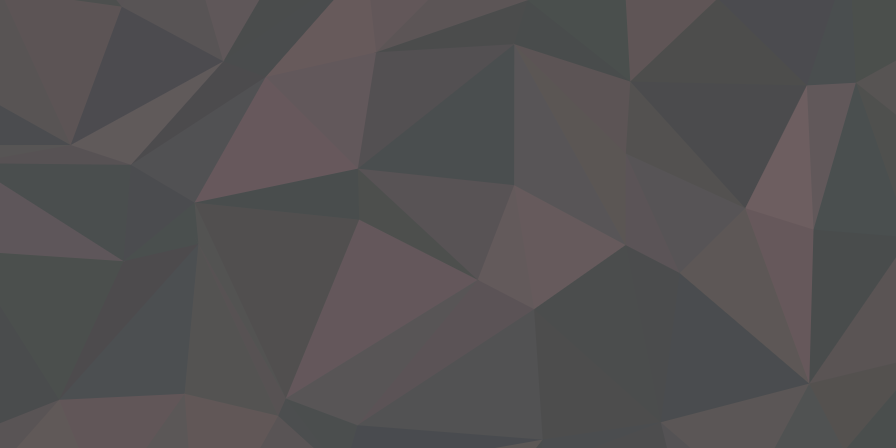
Write a WebGL 1 fragment shader that draws this background.

```glsl
precision highp float;

// Low-poly relief of flat triangular facets in slate grey and dusty rose.
// A turned grid of jittered vertices is split into triangles; each facet is
// tinted by how far its slope leans to the light, so steep slivers glow.

#define CELLS_HIGH 4.1
#define GRID_TURN 0.45
#define JITTER 0.98
#define RELIEF 0.42
#define LIGHT_DIR vec2(0.8, -0.6)
#define AMBIENT 0.07
#define DIFFUSE 0.85
#define HIGHLIGHT 1.1
#define TINT_SPREAD 0.018
#define SLATE vec3(0.293, 0.302, 0.303)
#define ROSE vec3(0.36, 0.17, 0.19)

uniform vec2 u_resolution;

vec3 hash3(vec2 p) {
  vec3 q = fract(p.xyx * vec3(0.1031, 0.1030, 0.0973));
  q += dot(q, q.yxz + 33.33);
  return fract((q.xxy + q.yzz) * q.zyx);
}

float cross2(vec2 a, vec2 b) {
  return a.x * b.y - a.y * b.x;
}

// Grid corner moved within its own unit box, with a random height in z.
vec3 meshVertex(vec2 id) {
  vec3 h = hash3(id + 71.0);
  return vec3(id + JITTER * (h.xy - 0.5), RELIEF * h.z);
}

float signedArea(vec3 a, vec3 b, vec3 c) {
  return cross2(b.xy - a.xy, c.xy - a.xy);
}

// Distance to the line from a to b, positive on its left.
float edgeDistance(vec2 p, vec2 a, vec2 b) {
  vec2 edge = b - a;
  return cross2(edge, p - a) / max(length(edge), 1e-4);
}

vec3 facetColor(vec3 a, vec3 b, vec3 c, vec3 rnd) {
  vec3 normal = normalize(cross(b - a, c - a) + vec3(0.0, 0.0, 1e-5));
  float lean = dot(normal.xy, LIGHT_DIR);
  float glow = max(lean, 0.0);
  float light = max(AMBIENT + DIFFUSE * lean, 0.0) + HIGHLIGHT * pow(glow, 5.0);
  return SLATE + ROSE * light + TINT_SPREAD * (rnd - 0.5);
}

// Facet colour weighted by its smoothed coverage of p; the weight is in w.
vec4 facet(vec2 p, float pixel, vec3 a, vec3 b, vec3 c, vec3 rnd) {
  float inside = min(edgeDistance(p, a.xy, b.xy),
                 min(edgeDistance(p, b.xy, c.xy), edgeDistance(p, c.xy, a.xy)));
  float coverage = clamp(inside / pixel + 0.5, 0.0, 1.0);
  return vec4(facetColor(a, b, c, rnd), 1.0) * coverage;
}

// One grid cell: two facets along a diagonal that stays inside the cell.
vec4 cellFacets(vec2 p, float pixel, vec2 id) {
  vec3 a = meshVertex(id);
  vec3 b = meshVertex(id + vec2(1.0, 0.0));
  vec3 c = meshVertex(id + vec2(1.0, 1.0));
  vec3 d = meshVertex(id + vec2(0.0, 1.0));
  vec3 rnd = hash3(id + 19.0);

  float fitAC = min(signedArea(a, b, c), signedArea(a, c, d));
  float fitBD = min(signedArea(b, c, d), signedArea(b, d, a));
  bool useBD = fitAC <= 0.0 || (fitBD > 0.0 && rnd.x > 0.5);
  if (useBD) {
    vec3 first = a;
    a = b;
    b = c;
    c = d;
    d = first;
  }
  return facet(p, pixel, a, b, c, rnd) + facet(p, pixel, a, c, d, rnd.zxy);
}

void main() {
  float cs = cos(GRID_TURN);
  float sn = sin(GRID_TURN);
  vec2 p = mat2(cs, sn, -sn, cs) * gl_FragCoord.xy / u_resolution.y * CELLS_HIGH;
  float pixel = CELLS_HIGH / u_resolution.y;
  vec2 home = floor(p);

  // Jittered facets can reach one cell beyond their own.
  vec4 sum = vec4(0.0);
  for (int y = -1; y <= 1; y++) {
    for (int x = -1; x <= 1; x++) {
      sum += cellFacets(p, pixel, home + vec2(float(x), float(y)));
    }
  }
  gl_FragColor = vec4(sum.rgb / max(sum.w, 1e-4), 1.0);
}
```
